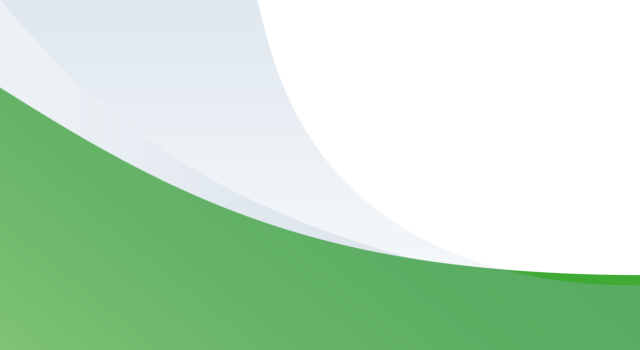
Write a Shadertoy shader that draws this background.

```glsl
// Antialiased coverage of the region where field > 0
float coverage(float field) {
    float width = max(fwidth(field), 1e-5) * 0.75;
    return smoothstep(-width, width, field);
}

// Height of the green hill, flattening toward the right side
float hillHeight(float x) {
    float t = 1.0 - x;
    return 0.214 + t * t * (0.373 + t * (-0.271 + t * (0.954 - 0.52 * t)));
}

// Height of the pale ribbon's upper edge
float ribbonHeight(float x) {
    return 1.0 - x * (2.2 + x * (-2.31 + 1.05 * x));
}

// Positive inside a bowl whose lowest point is at base
float bowlField(vec2 p, vec2 base) {
    vec2 d = p - base;
    return d.y * (0.8545 + d.y * (-0.782 + 0.2826 * d.y)) - d.x * d.x;
}

// Vertical blue-grey backdrop
vec3 backdropColor(float y) {
    vec3 mist = vec3(0.960, 0.972, 0.982);
    vec3 steel = vec3(0.877, 0.909, 0.935);
    return mix(mist, steel, smoothstep(0.12, 1.08, y));
}

// Horizontal shading along the ribbon
vec3 ribbonColor(float x) {
    vec3 pale = vec3(0.930, 0.946, 0.965);
    vec3 shade = vec3(0.873, 0.903, 0.930);
    return mix(pale, shade, smoothstep(0.0, 0.5, x));
}

// Diagonal green, brightest in the lower left corner
vec3 hillColor(vec2 p) {
    vec3 lime = vec3(0.500, 0.765, 0.455);
    vec3 leaf = vec3(0.343, 0.670, 0.380);
    float t = clamp((p.x + 0.68 * p.y) / 1.12, 0.0, 1.0);
    return mix(lime, leaf, t * (1.8 - 0.8 * t));
}

void mainImage(out vec4 fragColor, in vec2 fragCoord) {
    vec2 p = fragCoord / iResolution.xy;

    // Region masks
    float bowl = coverage(bowlField(p, vec2(0.9766, 0.1857)));
    float hill = coverage(hillHeight(p.x) - p.y);
    float ribbon = coverage(ribbonHeight(p.x) - p.y);

    // Backdrop, ribbon and white bowl
    vec3 color = mix(backdropColor(p.y), ribbonColor(p.x), ribbon);
    color = mix(color, vec3(1.0), bowl);

    // Green hill with a deeper sliver where the bowl overlaps it
    vec3 deepGreen = vec3(0.245, 0.665, 0.205);
    float sliver = bowl * smoothstep(0.76, 0.84, p.x);
    color = mix(color, mix(hillColor(p), deepGreen, sliver), hill);

    fragColor = vec4(color, 1.0);
}
```
